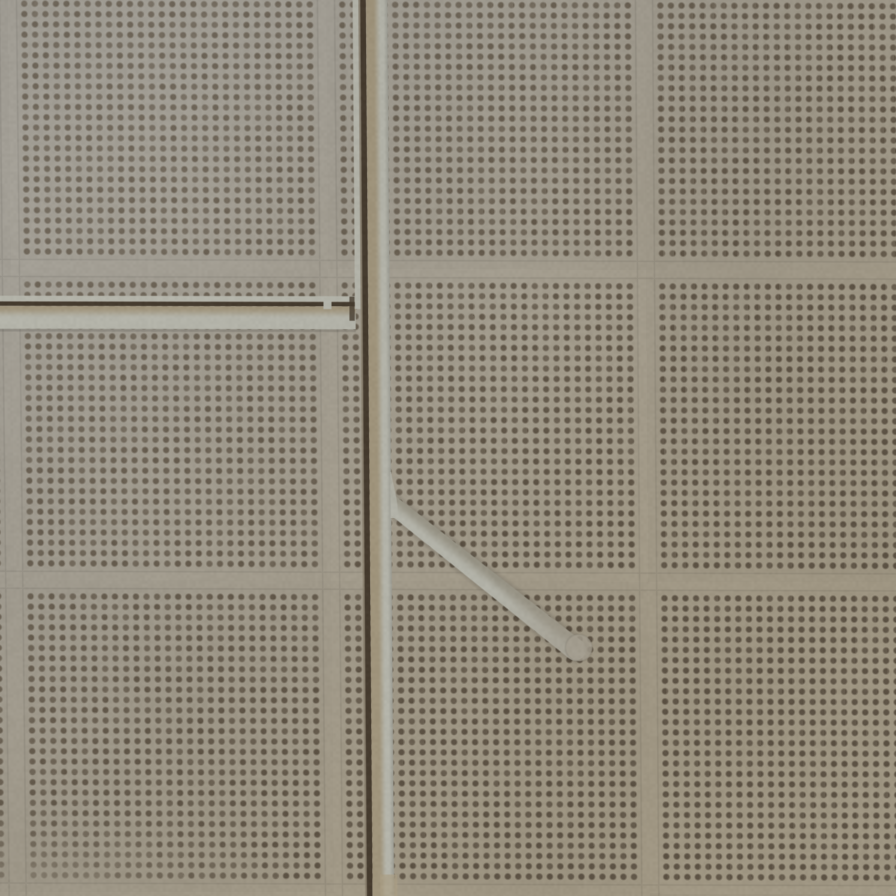
Give the GLSL for this texture, as a Shadertoy shader.

```glsl
// Perforated ceiling panels, about three by three, crossed by painted pipes.
// A sheared panel grid is folded into a 28 x 28 hole lattice per panel;
// pipes are shaded bands and a capsule laid over it, with soft light and grain.

float hash(vec2 p) {
    vec3 q = fract(p.xyx * vec3(0.1031, 0.1030, 0.0973));
    q += dot(q, q.yzx + 33.33);
    return fract((q.x + q.y) * q.z);
}

float noise(vec2 p) {
    vec2 i = floor(p), f = fract(p);
    f = f * f * (3.0 - 2.0 * f);
    return mix(mix(hash(i), hash(i + vec2(1, 0)), f.x),
               mix(hash(i + vec2(0, 1)), hash(i + vec2(1, 1)), f.x), f.y);
}

// Soft-edged interval from a to b
float band(float x, float a, float b) {
    float e = 0.6 / iResolution.y + 0.0005;
    return smoothstep(a - e, a + e, x) * (1.0 - smoothstep(b - e, b + e, x));
}

vec3 ceilingPanels(vec2 p) {
    // Slight shear, stronger on the left
    vec2 w = p - vec2(0.011 * (p.y - 0.5) * (1.0 - 0.5 * p.x), 0.003 * p.x);
    vec2 period = vec2(0.354, 0.348), pitch = vec2(0.01177, 0.01152);
    vec2 cell = (w - vec2(0.0143, 0.647)) / period;
    vec2 local = (fract(cell) - 0.5) * period;
    vec2 grid = local / pitch;

    // Painted board: cool at the top left, warm at the bottom right
    float warmth = smoothstep(0.1, 1.7, p.x + p.y);
    vec3 col = mix(vec3(0.625, 0.61, 0.575), vec3(0.615, 0.58, 0.505), warmth);
    col *= 0.985 + 0.03 * hash(floor(cell) + 20.0);

    // Joint strips with fine grooves at their edges
    vec2 rim = abs(local) - period * 0.5 + 0.0095;
    float strip = smoothstep(-0.001, 0.002, max(rim.x, rim.y));
    float groove = max(band(rim.x, -0.0008, 0.0008), band(rim.y, -0.0008, 0.0008));
    col *= 1.0 + 0.012 * strip - 0.07 * groove;

    // Holes, deeper toward the lower right and faint at the bottom left
    float inside = step(max(abs(grid.x), abs(grid.y)), 14.0);
    float radius = length((fract(grid) - 0.5) * pitch);
    float edge = 0.0009 + 0.5 / iResolution.y;
    float hole = inside * (1.0 - smoothstep(0.0034 - edge, 0.0034 + edge, radius));
    vec2 id = floor(w / pitch);
    float depth = mix(0.68, 1.0, warmth) * (0.85 + 0.25 * hash(id + 70.0));
    depth *= 1.0 - 0.5 * smoothstep(0.88, 1.0, p.y) * (1.0 - smoothstep(0.0, 0.4, p.x));
    return mix(col, vec3(0.36, 0.32, 0.265), hole * min(depth, 1.0));
}

void mainImage(out vec4 fragColor, in vec2 fragCoord) {
    vec2 p = fragCoord / iResolution.xy;
    p.y = 1.0 - p.y; // measured downward from the top
    vec3 col = ceilingPanels(p);
    vec3 shadow = vec3(0.27, 0.23, 0.18);
    vec3 cream = vec3(0.62, 0.575, 0.48);
    vec3 paint = vec3(0.70, 0.70, 0.66);

    // Diagonal strut: tapered capsule, bright on its lower left
    vec2 start = vec2(0.436, 0.562), axis = vec2(0.206, 0.163);
    vec2 rel = p - start;
    float along = clamp(dot(rel, axis) / dot(axis, axis), 0.0, 1.0);
    float across = dot(rel, normalize(vec2(-axis.y, axis.x)));
    float strut = length(rel - axis * along) - mix(0.010, 0.012, along);
    vec3 strutCol = mix(vec3(0.59, 0.575, 0.52), paint, smoothstep(-0.009, 0.006, across));
    strutCol = mix(strutCol, vec3(0.62, 0.595, 0.54), 0.6 * smoothstep(0.5, 1.0, along));
    col *= 1.0 - 0.10 * (1.0 - smoothstep(0.0, 0.006, strut));
    col = mix(col, strutCol, band(strut, -1.0, 0.0));

    // Round foot of the strut
    float foot = length(p - start - axis - vec2(0.004, -0.002));
    col = mix(col, vec3(0.64, 0.615, 0.56), 0.8 * band(foot, -1.0, 0.015));
    col *= 1.0 - 0.06 * band(foot, 0.014, 0.016);

    // Horizontal pipe: thin lip, dark gap, then a rounded light face
    float left = band(p.x, -1.0, 0.397);
    float y = p.y - 0.0015 * p.x;
    col = mix(col, paint, left * band(y, 0.330, 0.336));
    col = mix(col, shadow, left * band(y, 0.3365, 0.3415));
    vec3 face = mix(cream, paint, smoothstep(0.343, 0.355, y));
    col = mix(col, face, left * band(y, 0.3415, 0.367));
    col *= 1.0 - 0.12 * left * band(y, 0.367, 0.370);

    // Clip and dark end bracket where the pipes meet
    col = mix(col, paint, band(p.x, 0.361, 0.370) * band(p.y, 0.332, 0.345));
    col = mix(col, shadow, 0.8 * band(p.x, 0.390, 0.396) * band(p.y, 0.331, 0.358));

    // Vertical pipe, leaning slightly to the right
    float s = p.x - 0.405 - 0.0075 * p.y;
    float upper = band(p.y, -1.0, 0.345);
    col = mix(col, paint, upper * band(s, -0.0115, -0.005));
    col = mix(col, vec3(0.50, 0.46, 0.39), 0.7 * band(s, -0.005, -0.002));
    col = mix(col, shadow, band(s, -0.003, 0.0035));
    vec3 tube = mix(cream, paint, smoothstep(0.011, 0.020, s));
    tube *= 1.0 - 0.13 * smoothstep(0.022, 0.028, s);
    col = mix(col, tube, band(s, 0.0035, 0.0275));

    // Tapered collar at the strut and sleeve at the lower end
    float collar = band(p.y, 0.515, 0.578) * 0.008 * smoothstep(0.515, 0.57, p.y);
    col = mix(col, paint, 0.8 * band(s, 0.0265, 0.0265 + collar) * step(0.001, collar));
    col = mix(col, cream * 1.06, 0.7 * band(s, 0.012, 0.031) * band(p.y, 0.976, 2.0));

    // Uneven light and fine grain
    col *= 0.985 + 0.03 * noise(p * 5.0);
    col += 0.022 * (noise(p * 300.0) - 0.5);
    fragColor = vec4(col, 1.0);
}
```
